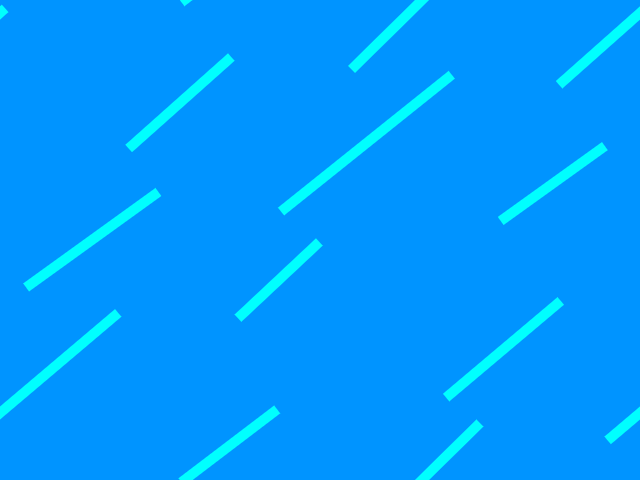
A WebGL 2 fragment shader for this pattern:

```glsl
#version 300 es
precision highp float;
// Sparse slanted bars with square ends on a flat ground, like drawn rain.
// Bar centres follow a jittered lattice that wraps; each bar is a rotated
// box distance measured to its nearest copy, so the tile has no seam.

uniform vec2 u_resolution;
out vec4 fragColor;

const vec3 GROUND_COLOR = vec3(0.0, 0.58, 1.0);
const vec3 BAR_COLOR = vec3(0.0, 1.0, 1.0);

const int BAR_COUNT = 10;
const float LATTICE_STEP = 3.0;              // rows climbed per column
const vec2 LATTICE_SHIFT = vec2(0.06, 0.2);  // fraction of the tile
const vec2 JITTER = vec2(0.06, 0.06);        // fraction of the tile

// Lengths are in canvas heights, angles in radians.
const float BAR_WIDTH = 0.0208;
const float MIN_LENGTH = 0.23;
const float MAX_LENGTH = 0.50;
const float MIN_ANGLE = 0.60;
const float MAX_ANGLE = 0.78;

// Evenly spread values in 0..1, four per bar.
vec4 spread(float index) {
    return fract((index + 1.0) * vec4(0.6180, 0.7549, 0.5698, 0.8191));
}

float boxDistance(vec2 p, vec2 halfSize) {
    vec2 q = abs(p) - halfSize;
    return length(max(q, 0.0)) + min(max(q.x, q.y), 0.0);
}

// Shortest offset between two points on the repeating tile.
vec2 wrapOffset(vec2 offset, vec2 tile) {
    return offset - tile * round(offset / tile);
}

float barDistance(vec2 p, vec2 tile, float index) {
    vec4 random = spread(index);

    // Place the centre on the wrapping lattice
    vec2 lattice = vec2(index, index * LATTICE_STEP) / float(BAR_COUNT);
    vec2 center = lattice + LATTICE_SHIFT + (random.xy - 0.5) * JITTER;
    vec2 offset = wrapOffset(p - center * tile, tile);

    // Turn into the frame of the bar; short bars are more common
    float angle = mix(MIN_ANGLE, MAX_ANGLE, random.z);
    float barLength = mix(MIN_LENGTH, MAX_LENGTH, random.w * random.w);
    vec2 along = vec2(cos(angle), sin(angle));
    vec2 across = vec2(-along.y, along.x);
    vec2 local = vec2(dot(offset, along), dot(offset, across));
    return boxDistance(local, 0.5 * vec2(barLength, BAR_WIDTH));
}

void main() {
    vec2 p = gl_FragCoord.xy / u_resolution.y;
    vec2 tile = vec2(u_resolution.x / u_resolution.y, 1.0);
    float pixel = 1.0 / u_resolution.y;

    float nearest = 1.0;
    for (int i = 0; i < BAR_COUNT; i++) {
        nearest = min(nearest, barDistance(p, tile, float(i)));
    }

    // Edge one pixel wide
    float coverage = clamp(0.5 - nearest / pixel, 0.0, 1.0);
    fragColor = vec4(mix(GROUND_COLOR, BAR_COLOR, coverage), 1.0);
}
```
